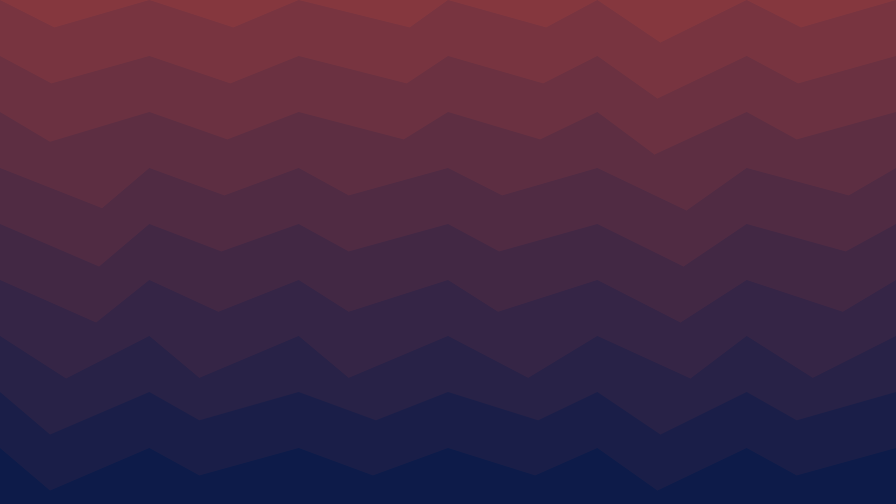
This background is drawn by a Shadertoy shader. Its source:

```glsl
// Stacked zigzag ridges fading from warm red at the top to deep navy below.

const float COLUMNS = 6.0;
const float ROWS = 9.0;
const vec3 WARM = vec3(0.523, 0.217, 0.245);
const vec3 NAVY = vec3(0.050, 0.107, 0.287);

// Horizontal place of a valley inside its cell: a wave whose crest drifts by row.
float valleyPlace(float row, float column) {
    float crest = 2.2 + 2.6 * smoothstep(2.0, 3.0, row)
                      - 2.0 * smoothstep(5.0, 7.0, row);
    float wave = cos(6.28319 / 5.0 * (column - crest));
    return clamp(0.55 - 0.02 * row + 0.2 * wave, 0.335, 0.745);
}

// Valley depth in row heights: every fourth column and one lower row sink further.
float valleyDepth(float row, float column) {
    float columnSink = max(cos(1.570796 * column), 0.0)
                     * smoothstep(1.5, 3.5, row + column);
    float rowOffset = row - 5.8;
    float rowSink = exp(-2.0 * rowOffset * rowOffset);
    return 0.49 + max(0.27 * columnSink, 0.28 * rowSink);
}

// Height of a ridge line, measured downward: peaks sit on the cell borders.
float ridgeLine(float x, float row) {
    float column = floor(x);
    float t = x - column;
    float place = valleyPlace(row, column);
    float fall = min(t / place, (1.0 - t) / (1.0 - place));
    return row + valleyDepth(row, column) * fall;
}

// Evenly spaced tint of each layer.
vec3 layerColor(float layer) {
    return mix(WARM, NAVY, layer / ROWS);
}

void mainImage(out vec4 fragColor, in vec2 fragCoord) {
    // Cell coordinates, with y running down from the top.
    vec2 uv = fragCoord / iResolution.xy;
    vec2 p = vec2(uv.x * COLUMNS, (1.0 - uv.y) * ROWS);
    float softness = 0.6 * ROWS / iResolution.y;

    // Paint the layers from back to front.
    vec3 color = layerColor(0.0);
    for (float row = 0.0; row < ROWS; row++) {
        float cover = smoothstep(-softness, softness, p.y - ridgeLine(p.x, row));
        color = mix(color, layerColor(row + 1.0), cover);
    }
    fragColor = vec4(color, 1.0);
}
```
